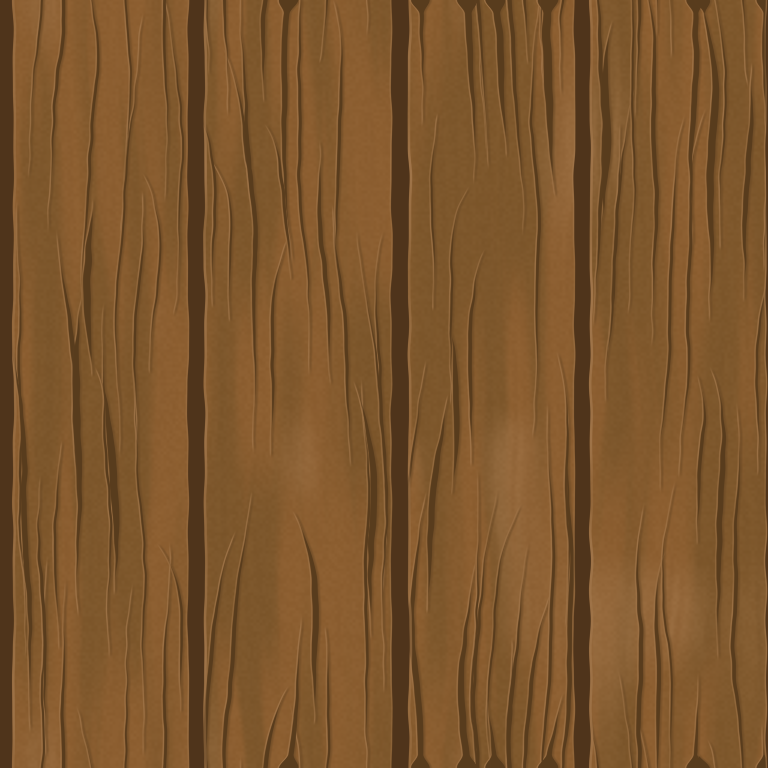
Write a WebGL 2 fragment shader that draws this texture.

```glsl
#version 300 es
precision highp float;
// Four upright wooden planks parted by dark gaps, with painted grain cracks.
// Each plank loops over lanes of tapered cracks that share one gentle sway;
// every crack is a dark sliver with a thin light rim on its left side.
uniform vec2 u_resolution;
out vec4 outColor;

const float TAU = 6.2831853;
const vec3 WOOD = vec3(0.55, 0.37, 0.19);
const vec3 OLIVE = vec3(0.49, 0.34, 0.17);
const vec3 PALE = vec3(0.63, 0.46, 0.29);
const vec3 SHADE = vec3(0.41, 0.28, 0.14);
const vec3 CRACK = vec3(0.34, 0.23, 0.11);
const vec3 GAP = vec3(0.31, 0.205, 0.105);

float hash(vec2 p) {
    return fract(sin(dot(p, vec2(127.1, 311.7))) * 43758.5453);
}

// Value noise that wraps vertically after the given number of cells
float noise(vec2 p, float period) {
    vec2 i = floor(p), f = fract(p);
    f = f * f * (3.0 - 2.0 * f);
    float y0 = mod(i.y, period), y1 = mod(i.y + 1.0, period);
    return mix(mix(hash(vec2(i.x, y0)), hash(vec2(i.x + 1.0, y0)), f.x),
               mix(hash(vec2(i.x, y1)), hash(vec2(i.x + 1.0, y1)), f.x), f.y);
}

// Sideways drift shared by neighbouring cracks, so they flow together
float sway(float x, float y, float seed) {
    return 0.007 * sin(TAU * (y + seed) + x * 9.0)
         + 0.004 * sin(TAU * (2.0 * y - seed) + x * 23.0)
         + 0.0015 * sin(TAU * (5.0 * y + seed * 3.0) + x * 31.0);
}

// Coverage of a band of given half width around zero
float band(float d, float halfWidth, float soft) {
    return 1.0 - smoothstep(-soft, soft, abs(d) - halfWidth);
}

// Adds the cracks of one plank: x = dark core, y = soft shade, z = light rim
vec3 cracks(vec2 p, float left, float right, float id, float soft) {
    vec3 sum = vec3(0.0);
    float ends = 1.0 - smoothstep(0.0, 0.018, min(p.y, 1.0 - p.y));
    for (int lane = 0; lane < 10; lane++) {
        for (int part = 0; part < 2; part++) {
            vec2 key = vec2(float(lane) + id * 17.0, float(part) * 5.0 + 3.0);
            float h = hash(key), k = hash(key + 41.3), m = hash(key + 87.9);
            float t = fract(p.y - h - 0.5 * float(part)) / mix(0.2, 0.62, k);
            if (t > 1.0) continue;
            float x = mix(left, right, (float(lane) + 0.25 + 0.5 * m) / 10.0);
            x += sway(x, p.y, id * 0.37);
            // Some tips bend across to meet the next crack in a fork
            float tip = abs(2.0 * t - 1.0);
            x += (h - 0.5) * 0.055 * tip * tip * tip * step(0.5, t);
            x += 0.002 * (noise(vec2(key.x * 3.0 + key.y, p.y * 44.0), 44.0) - 0.5);
            float taper = smoothstep(0.0, 0.45, t) * (1.0 - smoothstep(0.6, 1.0, t));
            float w = taper * mix(0.0012, 0.0055, m * m);
            w += ends * 0.009 * step(0.72, m);
            float d = p.x - x;
            float fade = smoothstep(0.0, 0.03, t) * (1.0 - smoothstep(0.96, 1.0, t));
            float broken = 0.45 + 0.55 * noise(vec2(key.x + 60.0, p.y * 24.0), 24.0);
            float core = band(d, w, soft) * smoothstep(0.0, 0.0012, w);
            float shade = band(d - 0.0015, w + 0.001, 0.0022) * fade;
            float rim = band(d + w + 0.0012, 0.0009, soft) * fade * broken;
            sum = max(sum, vec3(core, shade, rim));
        }
    }
    return sum;
}

void main() {
    vec2 p = gl_FragCoord.xy / u_resolution;
    float soft = max(0.0008, 0.7 / u_resolution.x);

    // Plank under this point and its slightly ragged edges
    int plank = int(dot(step(vec4(0.0, 0.247, 0.512, 0.75), vec4(p.x)), vec4(1.0))) - 1;
    float id = float(plank);
    float left = vec4(0.017, 0.266, 0.532, 0.768)[plank];
    float right = vec4(0.247, 0.512, 0.75, 1.0)[plank];
    float ragged = noise(vec2(id * 7.0, p.y * 26.0), 26.0) - 0.5;
    float fromLeft = p.x - left - 0.003 * ragged;
    float fromRight = right - p.x - 0.002 - 0.003 * ragged;

    // Broad tone streaks that follow the sway, with pale brushed patches
    float x = p.x + sway(p.x, p.y, id * 0.37);
    float streak = noise(vec2(x * 34.0 + id * 9.0, p.y * 4.0), 4.0);
    float fine = noise(vec2(x * 150.0, p.y * 6.0), 6.0);
    float patchy = noise(vec2(x * 15.0 + 70.0, p.y * 5.0), 5.0);
    vec3 color = mix(WOOD, OLIVE, smoothstep(0.3, 0.7, streak * 0.8 + fine * 0.2));
    color = mix(color, PALE, 0.55 * smoothstep(0.68, 1.0, patchy) * (0.5 + 0.5 * fine));
    color *= 0.985 + 0.03 * fine;
    color += 0.02 * (noise(p * 256.0, 256.0) - 0.5);

    // Cracks over the wood
    vec3 c = cracks(p, left, right, id, soft);
    color = mix(color, SHADE, 0.6 * c.y);
    color = mix(color, PALE, 0.85 * c.z);
    color = mix(color, CRACK, 0.95 * c.x);

    // Lit plank edges, then the gaps
    float worn = 0.35 + 0.65 * noise(vec2(id + 30.0, p.y * 14.0), 14.0);
    color = mix(color, PALE, worn * band(fromLeft - 0.0015, 0.0018, soft));
    color = mix(color, PALE, 0.8 * worn * band(fromRight - 0.001, 0.001, soft));
    float inside = smoothstep(-soft, soft, min(fromLeft, fromRight));
    color = mix(GAP, color, inside);

    outColor = vec4(color, 1.0);
}
```
